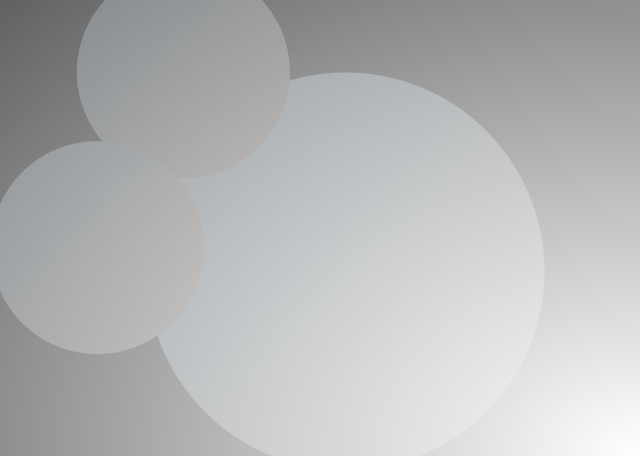
Reproduce this background procedurally as a Shadertoy shader.

```glsl
// Three pale translucent discs over a grey glow that rises to white in the
// lower right corner. Each disc lifts the glow toward its own veil colour,
// shaded from a cool upper left to a warmer lower right; later discs cover earlier.

const vec3 DARK_GREY = vec3(0.38);
const vec3 WHITE = vec3(1.0);
const vec3 COOL_TINT = vec3(-0.014, 0.003, 0.014);
const vec3 NEUTRAL_TINT = vec3(0.0, 0.002, 0.0);
const vec3 WARM_TINT = vec3(0.008, 0.002, -0.004);

// Elliptical glow: white at the corner, dark at the opposite corner
vec3 cornerGlow(vec2 uv, vec2 corner) {
    float reach = length(uv - corner) / sqrt(2.0);
    return mix(WHITE, DARK_GREY, clamp(reach, 0.0, 1.0));
}

// Antialiased coverage of a disc
float discMask(vec2 p, vec2 center, float radius, float pixel) {
    return 1.0 - smoothstep(-0.75 * pixel, 0.75 * pixel, length(p - center) - radius);
}

// Glow seen through a bright veil, tinted along the diagonal of the disc
vec3 veil(vec3 glow, vec2 local, float brightness, float opacity, vec3 endTint) {
    float diagonal = dot(local, normalize(vec2(1.0, -1.0)));
    vec3 tint = mix(COOL_TINT, endTint, smoothstep(-0.9, 0.8, diagonal));
    return mix(glow, vec3(brightness), opacity) + tint;
}

// Lays one disc over what is already drawn
vec3 addDisc(vec3 under, vec3 glow, vec2 p, vec2 center, float radius,
             float brightness, float opacity, vec3 endTint, float pixel) {
    vec3 surface = veil(glow, (p - center) / radius, brightness, opacity, endTint);
    return mix(under, surface, discMask(p, center, radius, pixel));
}

void mainImage(out vec4 fragColor, in vec2 fragCoord) {
    vec2 uv = fragCoord / iResolution.xy;
    vec2 p = fragCoord / iResolution.y;
    float pixel = 1.0 / iResolution.y;

    vec3 glow = cornerGlow(uv, vec2(1.0, 0.0));
    vec3 color = glow;

    // Large disc, then the upper and the left small disc
    color = addDisc(color, glow, p, vec2(0.758, 0.405), 0.436, 0.96, 0.31, NEUTRAL_TINT, pixel);
    color = addDisc(color, glow, p, vec2(0.402, 0.842), 0.2335, 0.95, 0.25, WARM_TINT, pixel);
    color = addDisc(color, glow, p, vec2(0.2134, 0.457), 0.2335, 0.95, 0.27, WARM_TINT, pixel);

    fragColor = vec4(clamp(color, 0.0, 1.0), 1.0);
}
```
